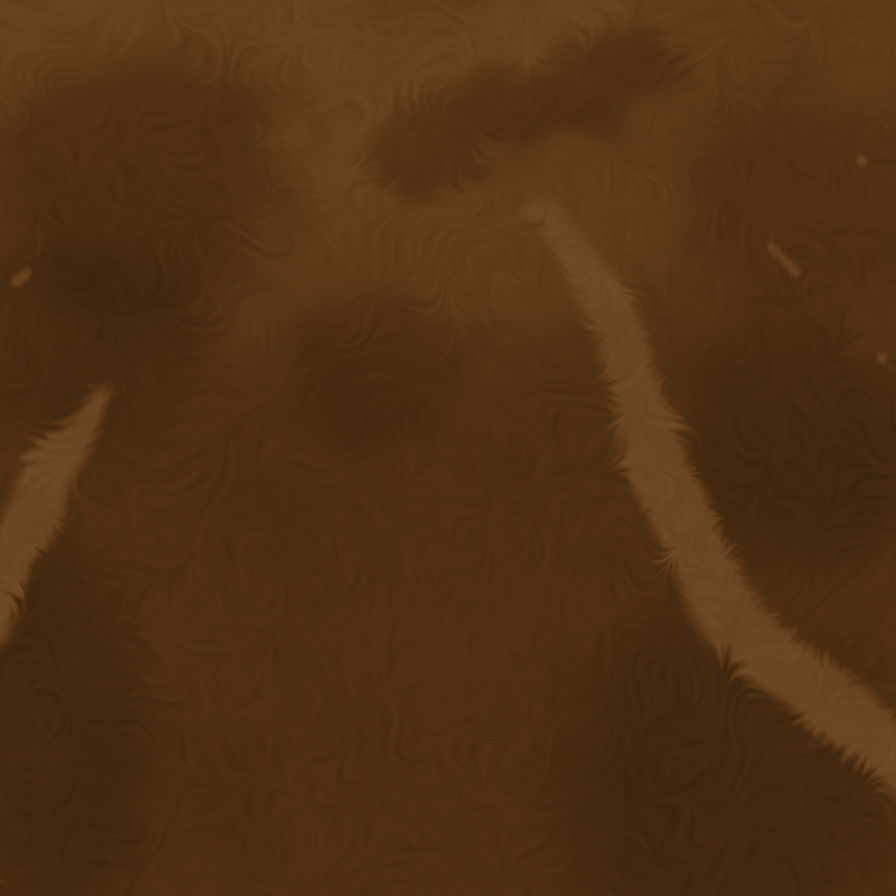
A three.js fragment shader for this texture:

```glsl
// Dark brown, fur-like painted ground with pale tapering trails and soft patches.
// Strands come from averaging gradient noise along a swirling flow field;
// the same strands ruffle the edges of the large tonal shapes.

varying vec2 vUv;

vec2 randomGradient(vec2 cell) {
  vec2 h = vec2(dot(cell, vec2(127.1, 311.7)), dot(cell, vec2(269.5, 183.3)));
  return 2.0 * fract(sin(h) * 43758.545) - 1.0;
}

float gradientNoise(vec2 p) {
  vec2 i = floor(p), f = fract(p);
  vec2 u = f * f * f * (f * (f * 6.0 - 15.0) + 10.0);
  vec2 e = vec2(1.0, 0.0);
  float low = mix(dot(randomGradient(i), f),
                  dot(randomGradient(i + e), f - e), u.x);
  float high = mix(dot(randomGradient(i + e.yx), f - e.yx),
                   dot(randomGradient(i + 1.0), f - 1.0), u.x);
  return mix(low, high, u.y);
}

// Direction in which the strands lie
vec2 flow(vec2 p) {
  float angle = 0.5 + 6.5 * gradientNoise(p * 11.0 + 3.7);
  return vec2(cos(angle), sin(angle));
}

// Line integral of fine noise, traced both ways along the flow
float strands(vec2 p) {
  float sum = gradientNoise(p * 125.0);
  for (int side = 0; side < 2; side++) {
    float stride = side == 0 ? 0.0028 : -0.0028;
    vec2 q = p;
    for (int i = 0; i < 9; i++) {
      q += stride * flow(q);
      sum += gradientNoise(q * 125.0);
    }
  }
  return sum / 19.0;
}

// Signed distance to a segment whose radius runs from ra to rb
float taper(vec2 p, vec2 a, vec2 b, float ra, float rb) {
  vec2 d = b - a;
  float t = clamp(dot(p - a, d) / dot(d, d), 0.0, 1.0);
  return length(p - a - d * t) - mix(ra, rb, t);
}

float patchAt(vec2 p, vec2 centre, vec2 radius) {
  return 1.0 - smoothstep(0.55, 1.2, length((p - centre) / radius));
}

float trails(vec2 p) {
  float right = taper(p, vec2(0.605, 0.765), vec2(0.675, 0.67), 0.015, 0.030);
  right = min(right, taper(p, vec2(0.675, 0.67), vec2(0.73, 0.49), 0.030, 0.034));
  right = min(right, taper(p, vec2(0.73, 0.49), vec2(0.82, 0.30), 0.034, 0.036));
  right = min(right, taper(p, vec2(0.82, 0.30), vec2(1.03, 0.13), 0.036, 0.034));
  float left = taper(p, vec2(0.115, 0.56), vec2(0.06, 0.48), 0.010, 0.032);
  left = min(left, taper(p, vec2(0.06, 0.48), vec2(-0.02, 0.30), 0.032, 0.030));
  return 1.0 - smoothstep(-0.012, 0.010, min(left, right));
}

float flecks(vec2 p) {
  float d = taper(p, vec2(0.861, 0.725), vec2(0.888, 0.695), 0.003, 0.003);
  d = min(d, taper(p, vec2(0.020, 0.685), vec2(0.030, 0.693), 0.005, 0.004));
  d = min(d, length(p - vec2(0.962, 0.820)) - 0.004);
  d = min(d, length(p - vec2(0.985, 0.602)) - 0.004);
  return 1.0 - smoothstep(-0.003, 0.006, d);
}

float groundTone(vec2 p) {
  float tone = 0.23 + 0.33 * smoothstep(0.42, 1.0, p.y);
  // Pale haze sweeping up to the top edge
  float haze = taper(p, vec2(0.29, 0.66), vec2(0.37, 0.87), 0.03, 0.05);
  haze = min(haze, taper(p, vec2(0.37, 0.87), vec2(0.64, 0.98), 0.05, 0.03));
  tone += 0.14 * (1.0 - smoothstep(-0.03, 0.07, haze));
  tone += 0.13 * patchAt(p, vec2(0.54, 0.74), vec2(0.22, 0.13));
  tone += 0.10 * patchAt(p, vec2(0.15, 1.0), vec2(0.32, 0.10));
  // Shadowed patches
  float ridge = taper(p, vec2(0.47, 0.835), vec2(0.72, 0.93), 0.045, 0.035);
  tone -= 0.30 * (1.0 - smoothstep(-0.02, 0.035, ridge));
  tone -= 0.25 * patchAt(p, vec2(0.16, 0.79), vec2(0.19, 0.18));
  tone -= 0.14 * patchAt(p, vec2(0.08, 0.62), vec2(0.18, 0.12));
  tone -= 0.14 * patchAt(p, vec2(0.41, 0.59), vec2(0.12, 0.10));
  tone -= 0.18 * patchAt(p, vec2(0.92, 0.78), vec2(0.18, 0.14));
  tone -= 0.22 * patchAt(p, vec2(0.89, 0.51), vec2(0.15, 0.16));
  tone -= 0.17 * patchAt(p, vec2(0.06, 0.18), vec2(0.13, 0.24));
  tone -= 0.19 * patchAt(p, vec2(0.81, 0.12), vec2(0.20, 0.22));
  return tone;
}

vec3 brown(float tone) {
  vec3 umber = vec3(0.245, 0.150, 0.055);
  vec3 sienna = vec3(0.360, 0.218, 0.090);
  vec3 tan = vec3(0.460, 0.320, 0.180);
  vec3 c = mix(umber, sienna, clamp(2.0 * tone, -0.3, 1.0));
  return mix(c, tan, clamp(2.0 * tone - 1.0, 0.0, 1.0));
}

void main() {
  float strand = strands(vUv);
  vec2 wobble = vec2(gradientNoise(vUv * 14.0), gradientNoise(vUv * 14.0 + 31.0));
  vec2 p = vUv + 0.014 * wobble + 0.07 * strand * flow(vUv);

  float tone = groundTone(p + 0.03 * wobble);
  tone += 0.08 * gradientNoise(vUv * 5.0) + 0.05 * gradientNoise(vUv * 13.0 + 9.0);
  tone = mix(tone, 0.83 + 0.08 * wobble.x, 0.92 * trails(p));
  tone = mix(tone, 0.88, 0.7 * flecks(vUv + 0.004 * wobble));
  gl_FragColor = vec4(brown(tone + 0.5 * strand), 1.0);
}
```
